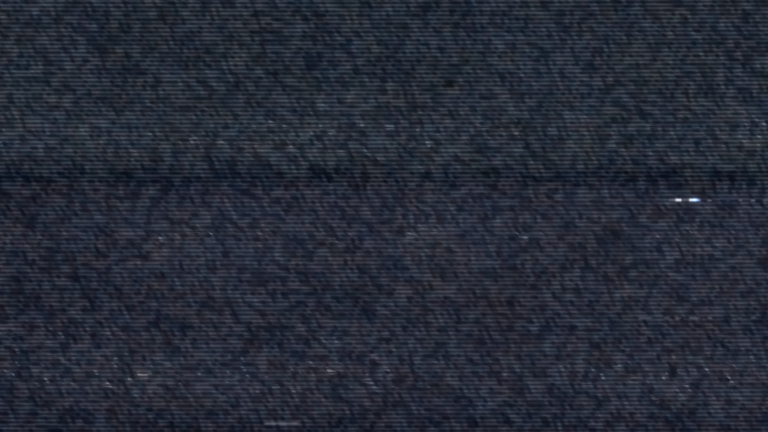
Write a Shadertoy shader that draws this texture.

```glsl
// Dark blue-grey analogue video static with scan lines, noisy bands and tracking streaks.

float hash(vec2 p) {
    vec3 q = fract(vec3(p.xyx) * 0.1031);
    q += dot(q, q.yzx + 33.33);
    return fract((q.x + q.y) * q.z);
}

float valueNoise(vec2 p) {
    vec2 cell = floor(p);
    vec2 f = fract(p);
    f = f * f * (3.0 - 2.0 * f);
    float low = mix(hash(cell), hash(cell + vec2(1, 0)), f.x);
    float high = mix(hash(cell + vec2(0, 1)), hash(cell + vec2(1, 1)), f.x);
    return mix(low, high, f.y);
}

// Soft horizontal band around a height
float band(float y, float center, float width) {
    float d = (y - center) / width;
    return exp(-d * d);
}

// Soft-ended horizontal dash
float streak(vec2 uv, float left, float right, float y, float thickness) {
    float span = smoothstep(left - 0.004, left + 0.004, uv.x)
               * (1.0 - smoothstep(right - 0.004, right + 0.004, uv.x));
    return span * band(uv.y, y, thickness);
}

void mainImage(out vec4 fragColor, in vec2 fragCoord) {
    vec2 uv = fragCoord / iResolution.xy;
    vec2 p = vec2(uv.x * 16.0 / 9.0, uv.y);

    // Scan lines, bent very slightly
    float lineCount = 104.0;
    float row = uv.y * lineCount + 0.25 * sin(uv.x * 3.0 + 0.6);
    float scan = cos(6.28318 * row);

    // Each line is shifted sideways, so grains lean and break between lines
    float lean = row * 0.45 + 0.8 * valueNoise(vec2(row * 0.4, 3.0));
    vec2 grainPos = vec2(p.x * 115.0 + lean, row + 0.5);
    float fine = valueNoise(grainPos) - 0.5;
    float coarse = valueNoise(grainPos * vec2(0.36, 0.7) + 57.0) - 0.5;
    float cloud = valueNoise(p * vec2(5.0, 9.0) + 11.0) - 0.5;

    // Slow brightness drift and the dark rolling bar
    float lower = 1.0 - smoothstep(0.54, 0.62, uv.y);
    float level = 0.163 + 0.018 * cloud;
    level += 0.016 * band(uv.y, 0.70, 0.09) + 0.010 * band(uv.y, 0.46, 0.08);
    level += 0.012 * band(uv.y, 0.15, 0.07);
    level -= 0.042 * band(uv.y, 0.59, 0.025);
    level -= 0.022 * (1.0 - smoothstep(0.0, 0.09, uv.y));
    level -= 0.020 * (1.0 - smoothstep(0.0, 0.18, uv.x)) * lower;

    // Scan line contrast is stronger in the upper part
    level += scan * mix(0.042, 0.033, lower);
    level += (0.15 * fine + 0.07 * coarse) * (0.85 + 0.35 * scan);

    // Bright flecks gather in the noisy bands
    float activity = 0.20 + 0.75 * band(uv.y, 0.69, 0.055)
                   + 0.55 * band(uv.y, 0.45, 0.02)
                   + 0.80 * band(uv.y, 0.14, 0.05)
                   + 0.30 * band(uv.y, 0.23, 0.03);
    float fleck = valueNoise(vec2(p.x * 72.0 + lean, row + 0.5) + 131.0);
    fleck = smoothstep(0.72, 0.98, fleck) * (0.6 + 0.4 * scan);
    level += 0.26 * fleck * activity * (0.8 + cloud);

    // Thin tracking faults
    float broken = smoothstep(0.35, 0.75, valueNoise(vec2(p.x * 70.0, 9.0)));
    float fault = 0.55 * streak(uv, 0.873, 0.908, 0.537, 0.004) * (0.35 + broken);
    fault += 0.22 * streak(uv, 0.908, 1.02, 0.536, 0.003) * broken;
    fault += 0.20 * streak(uv, 0.345, 0.388, 0.020, 0.004);
    fault += 0.13 * streak(uv, 0.80, 0.99, 0.264, 0.003) * broken;
    level += fault;

    // Blue tint with faint colour blotches
    vec3 tint = mix(vec3(-0.023, 0.003, 0.045), vec3(-0.016, -0.001, 0.050), lower);
    float chroma = valueNoise(p * vec2(22.0, 30.0) + 71.0) - 0.5;
    float hueGrain = valueNoise(grainPos * vec2(0.4, 0.5) + 211.0) - 0.5;
    vec3 color = vec3(max(level, 0.055)) + tint;
    color += chroma * vec3(-0.012, -0.004, 0.022);
    color += hueGrain * vec3(0.024, -0.008, -0.016);
    color += vec3(0.0, 0.15, 0.5) * streak(uv, 0.902, 0.910, 0.537, 0.004);

    fragColor = vec4(clamp(color, 0.0, 1.0), 1.0);
}
```
